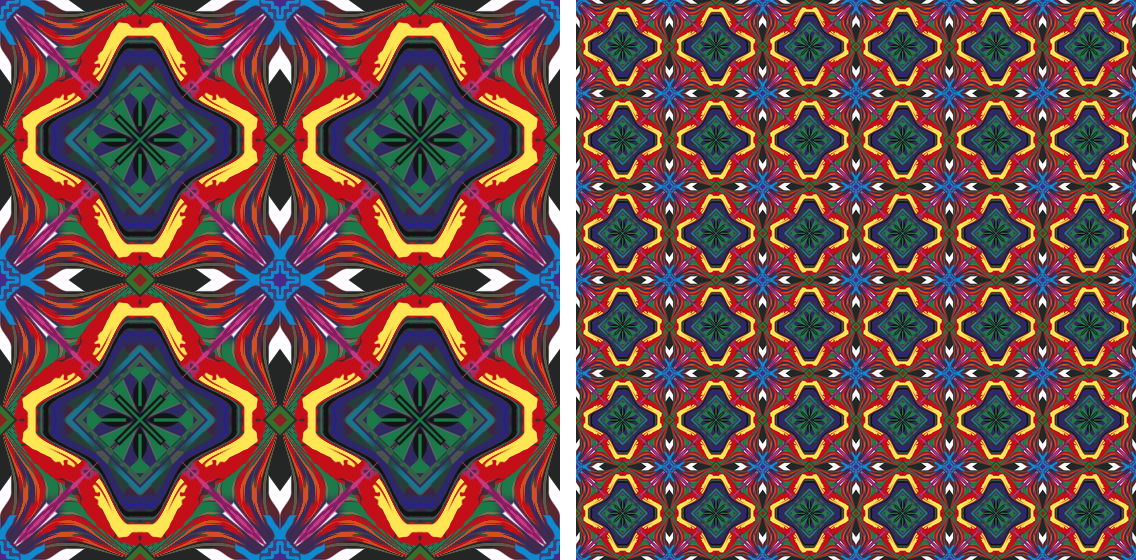
Left: one tile. Right: repeated 3 by 3.
Give the GLSL for this pattern, as a three.js fragment shader.

```glsl
// Mirrored marbled kaleidoscope: star flowers, yellow bells, white petals and pink spikes.
#define REPEATS 2.0
#define SOFT 0.007
#define RED vec3(0.77, 0.06, 0.10)
#define PLUM vec3(0.27, 0.17, 0.29)
#define GREEN vec3(0.11, 0.48, 0.29)
#define YELLOW vec3(1.0, 0.90, 0.32)
#define BLUE vec3(0.06, 0.54, 0.82)
#define WHITE vec3(1.0, 0.99, 1.0)
#define INK vec3(0.07, 0.08, 0.08)
#define ROSE vec3(0.78, 0.22, 0.52)
#define ORANGE vec3(0.83, 0.31, 0.12)
#define NAVY vec3(0.18, 0.16, 0.38)

varying vec2 vUv;

// Coverage of the region where d is negative
float inside(float d) { return 1.0 - smoothstep(-SOFT, SOFT, d); }
float band(float x, float lo, float hi) { return inside(max(lo - x, x - hi)); }
float line(float x, float at, float halfWidth) { return inside(abs(x - at) - halfWidth); }

// Layered, warped sines, about -1 to 1
float marble(vec2 p) {
  float sum = 0.0, gain = 0.55;
  for (int i = 0; i < 4; i++) {
    sum += gain * sin(p.x + 1.5 * sin(p.y + 2.1 * float(i)));
    p = mat2(1.7, 0.3, -0.3, 1.4) * p + 1.3;
    gain *= 0.62;
  }
  return sum;
}
float streak(float s, float level) { return smoothstep(level - 0.12, level + 0.12, s); }

// Flowing strands between the bells; u and v run from the cell corner
vec3 strands(float u, float v) {
  float flow = u / (0.03 + 0.4 * smoothstep(0.0, 0.45, v) * (1.0 - smoothstep(0.5, 1.0, v)));
  float s = marble(vec2(flow * 15.0, v * 5.0));
  float fine = marble(vec2(flow * 27.0 + 4.0, v * 7.0 + 2.0));
  vec3 col = mix(PLUM, NAVY, streak(s, 0.1) * 0.7);
  float far = smoothstep(0.38, 0.5, v);
  col = mix(col, vec3(0.30, 0.31, 0.24), far * streak(fine, -0.1) * 0.8);
  col = mix(col, GREEN, far * smoothstep(0.58, 0.7, flow) * streak(s, -0.3));
  float flame = smoothstep(0.25, 0.34, flow) * (1.0 - smoothstep(0.68, 0.85, flow));
  flame *= smoothstep(0.22, 0.34, v);
  col = mix(col, RED, flame * streak(-s, 0.25));
  col = mix(col, ORANGE, flame * streak(fine, 0.4));
  col = mix(col, vec3(0.62, 0.42, 0.32), far * smoothstep(0.6, 0.8, flow) * streak(-fine, 0.62) * 0.8);
  // Dark lens holding the petal
  vec3 lens = mix(vec3(0.36, 0.15, 0.18), INK + 0.07, smoothstep(0.38, 0.52, v));
  lens = mix(lens, vec3(0.36, 0.35, 0.29), line(flow, 0.26, 0.025));
  return mix(col, lens, inside((flow - 0.32) * 0.4) * smoothstep(0.24, 0.34, v));
}

// Red and yellow bell with its dark lining
vec3 bell(float a, float b, float ragged) {
  float s = marble(vec2(a * 17.0 + b * 9.0, b * 30.0));
  float level = a + 0.36 * smoothstep(0.08, 0.34, b);
  float top = 0.80 + 0.14 * smoothstep(0.05, 0.2, b);
  vec3 col = mix(RED, ROSE * 0.85, (1.0 - smoothstep(0.02, 0.13, a - b)) * streak(s, 0.0));
  col = mix(col, INK + 0.1, streak(s, 0.72) * 0.8);
  float tail = max(0.14 - a + b, b - 0.31) + 3.0 * ragged;
  float yellow = inside(max(max(0.745 - level, level - top - ragged), tail));
  yellow *= 1.0 - 0.9 * line(level, mix(0.75, top, 0.3), 0.012) * smoothstep(0.18, 0.26, b);
  col = mix(col, YELLOW, yellow);
  // Lining
  vec3 dark = mix(PLUM * 0.85, vec3(0.16, 0.24, 0.22), streak(s, 0.1));
  dark = mix(dark, NAVY, band(level, 0.54, 0.64));
  dark = mix(dark, INK, band(level, 0.655, 0.69 + ragged));
  dark = mix(dark, vec3(0.22, 0.40, 0.32), line(level, 0.705, 0.007));
  dark = mix(dark, vec3(0.14, 0.12, 0.62), line(level + ragged, 0.61, 0.006));
  return mix(col, dark, inside(level - 0.725 + ragged));
}

// Central diamond with its eight-fold flower
vec3 flower(float a, float b, float ragged) {
  float d = a + b, r = length(vec2(a, b)), slope = b / max(a, 0.001);
  float s = marble(vec2(slope * 9.0, r * 17.0));
  vec3 col = mix(vec3(0.16, 0.27, 0.25), vec3(0.30, 0.33, 0.30), streak(s, 0.1));
  col = mix(col, vec3(0.09, 0.46, 0.55), band(d, 0.485, 0.535) * smoothstep(0.06, 0.3, a - b));
  col = mix(col, NAVY, line(d, 0.475, 0.01));
  col = mix(col, GREEN * 0.9, line(d, 0.435, 0.008));
  vec3 heart = mix(PLUM, NAVY, streak(s, 0.0));
  float fan = max(r - 0.33 - 2.0 * ragged, (0.42 - slope) * r);
  heart = mix(heart, mix(GREEN, PLUM, streak(s, 0.45)), inside(fan));
  heart = mix(heart, vec3(0.36, 0.42, 0.39), line(fan, 0.0, 0.005));
  // Axis leaf, arrow head and diagonal cross
  float leaf = b - 0.05 * sin(3.14159 * clamp((a - 0.05) / 0.25, 0.0, 1.0));
  heart = mix(heart, INK, inside(max(leaf, 0.05 - a)));
  heart = mix(heart, GREEN, inside(max(b - 0.012 - 0.07 * smoothstep(0.27, 0.36, a), abs(a - 0.24) - 0.14)));
  float cross = max((a - b) * 0.707 - 0.026, d - 0.33);
  heart = mix(heart, INK, inside(cross));
  heart = mix(heart, GREEN, inside(cross + 0.017));
  return mix(col, heart, inside(d - 0.41));
}

void main() {
  // Fold each cell into one eighth: a along the axis, b beside it
  vec2 cell = abs(fract(vUv * REPEATS) - 0.5) * 2.0;
  float a = max(cell.x, cell.y), b = min(cell.x, cell.y), u = 1.0 - a, v = 1.0 - b;
  float ragged = 0.012 * marble(vec2(a * 23.0, b * 31.0));

  vec3 col = strands(u, v);
  col = mix(col, bell(a, b, ragged), inside(a + 1.6 * b * b - 0.9 + ragged));
  col = mix(col, flower(a, b, ragged), inside(a + b - 0.55));

  // Petal on the cell edge
  col = mix(col, WHITE, inside(max(u - 0.08 * smoothstep(0.31, 0.48, v), v - 0.49 - 1.4 * u)));

  // Pink spike on the diagonal, flanked by white slivers
  float t = 0.5 * (u + v), n = 0.707 * (v - u), wedge = 0.014 + 0.15 * (t - 0.1);
  col = mix(col, WHITE, inside(max(max(n - wedge, wedge - 0.032 - n), abs(t - 0.24) - 0.13)));
  float core = 0.033 * smoothstep(0.08, 0.2, t) * (1.0 - smoothstep(0.34, 0.74, t));
  vec3 pink = mix(ROSE, vec3(0.52, 0.12, 0.38), streak(marble(vec2(n * 90.0, t * 18.0)), 0.15));
  col = mix(col, pink, inside(n - core) * band(t, 0.1, 0.7));

  // Blue forks and rings at the cell corner
  float fork = abs(u - 0.65 * max(v - 0.17, 0.0)) - 0.034 + 0.07 * max(v - 0.2, 0.0);
  col = mix(col, BLUE, inside(max(fork + ragged, v - 0.32)));
  float ring = u + v;
  vec3 jewel = mix(NAVY + 0.08, BLUE, smoothstep(-0.2, 0.3, sin(ring * 75.0 + 2.0 * sin(n * 60.0))));
  col = mix(col, jewel, inside(length(vec2(u, v)) - 0.14 + ragged));
  col = mix(col, vec3(0.28, 0.16, 0.55), inside(ring - 0.06));

  // Small diamond midway along the edge
  float gem = u + b;
  col = mix(col, INK + 0.1, inside(gem - 0.125));
  col = mix(col, vec3(0.20, 0.44, 0.17), inside(gem - 0.105));
  col = mix(col, vec3(0.55, 0.13, 0.13), inside(gem - 0.052));

  gl_FragColor = vec4(col, 1.0);
}
```
